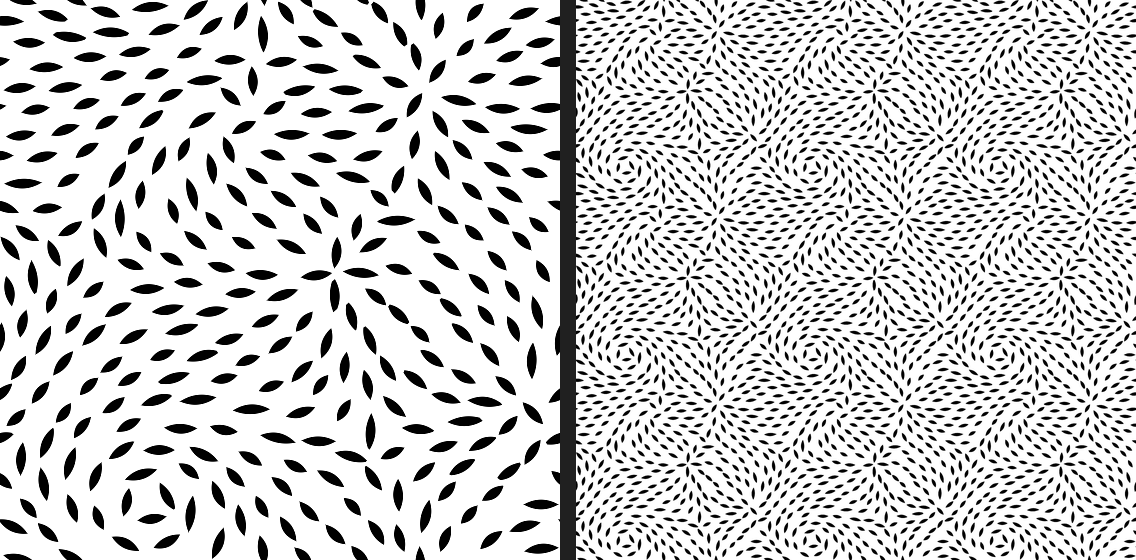
Left, the tile; right, the same tile 3 across and 3 down.
Write a Shadertoy shader that draws this pattern.

```glsl
// Black lens-shaped grains combed along a swirling flow on white, seamlessly tiling.

const vec3  PAPER = vec3(1.0);
const vec3  INK = vec3(0.0);
const vec2  GRID = vec2(12.0, 24.0);        // grains per tile; the row count must be even
const float JITTER = 0.022;                 // random offset, as part of the tile
const float WARP = 0.013;                   // slow bending of the rows
const vec2  SPACING = vec2(0.080, 0.044);   // wanted gap along and across the flow
const float RELAX = 0.40;                   // strength of the mutual push
const float MAX_PUSH = 0.015;
const float HALF_LENGTH = 0.0292;
const float HALF_WIDTH = 0.0087;
const vec2  LENGTH_RANGE = vec2(0.86, 1.14);
const vec2  SLANT_LENGTH = vec2(1.06, 0.85); // length on the axes and on the diagonals
const float SKEW = 0.22;                    // one flank may bulge more than the other
const float MARGIN = 0.0025;                // white gap kept at cell borders
const float SHARPNESS = 1.35;
const float TAU = 6.2831853;

// Flow centres: position, turn (0 = source, pi = sink, pi/2 = vortex), strength
const int CENTRES = 5;
const vec4 CENTRE[CENTRES] = vec4[CENTRES](
    vec4(0.755, 0.837, 0.00, 1.0),
    vec4(0.592, 0.512, 0.00, 1.0),
    vec4(0.931, 0.286, 3.14, 0.5),
    vec4(0.267, 0.095, 1.45, 2.0),
    vec4(0.417, 0.772, 3.69, 1.0));
const int VORTEX = 3;
const float VORTEX_TWIST = 2.6;             // the vortex spirals inward farther out

vec2 hash2(vec2 cell) {
    cell = mod(cell, GRID);
    return fract(sin(vec2(dot(cell, vec2(127.1, 311.7)),
                          dot(cell, vec2(269.5, 183.3)))) * 43758.5453);
}

// Unit flow direction; every centre fades out half a tile away, so it wraps
vec2 flowDirection(vec2 p) {
    vec2 flow = vec2(1e-5, 0.0);
    for (int i = 0; i < CENTRES; i++) {
        vec2 d = fract(p - CENTRE[i].xy + 0.5) - 0.5;
        vec2 fade = 1.0 - 4.0 * d * d;
        float turn = CENTRE[i].z + (i == VORTEX ? VORTEX_TWIST * length(d) : 0.0);
        vec2 turned = cos(turn) * d + sin(turn) * vec2(-d.y, d.x);
        flow += CENTRE[i].w * turned * fade.x * fade.y / max(dot(d, d), 1e-4);
    }
    return normalize(flow);
}

// Coordinates along and across a direction
vec2 toFrame(vec2 v, vec2 dir) {
    return vec2(dot(v, dir), dot(v, vec2(-dir.y, dir.x)));
}

float rowShift(float row) {
    return 0.5 * mod(row, 2.0);
}

// Jittered point of a staggered, gently bent grid
vec2 seedPoint(vec2 cell) {
    vec2 p = (cell + 0.5 + vec2(rowShift(cell.y), 0.0)) / GRID;
    p += WARP * sin(TAU * 2.0 * p.yx + vec2(1.0, 4.0));
    return p + JITTER * (hash2(cell) - 0.5);
}

// Seed pushed off its neighbours, farther along the flow than across it
vec2 grainCentre(vec2 cell) {
    vec2 seed = seedPoint(cell);
    vec2 dir = flowDirection(seed);
    vec2 push = vec2(0.0);
    for (int y = -2; y <= 2; y++)
    for (int x = -1; x <= 1; x++) {
        if (x == 0 && y == 0) continue;
        vec2 away = seed - seedPoint(cell + vec2(x, y));
        float gap = max(length(toFrame(away, dir) / SPACING), 0.2);
        push += away * max(1.0 / gap - 1.0, 0.0) * RELAX;
    }
    return seed + push * min(1.0, MAX_PUSH / max(length(push), 1e-5));
}

// Approximate distance to a lens with two parabolic flanks
float lensDistance(vec2 q, float halfLength, float skew) {
    float bulge = HALF_WIDTH * (1.0 + skew * sign(q.y));
    float t = q.x / halfLength;
    float slope = 2.0 * bulge * t / halfLength;
    return (abs(q.y) - bulge * (1.0 - t * t)) / sqrt(1.0 + slope * slope);
}

void mainImage(out vec4 fragColor, in vec2 fragCoord) {
    vec2 p = fragCoord / iResolution.xy;
    float pixel = 1.0 / min(iResolution.x, iResolution.y);

    // Nearest and second nearest grain centres, two candidates in each row
    vec2 nearest = vec2(9.0), second = vec2(9.0), nearestCell = vec2(0.0);
    float d1 = 1e3, d2 = 1e3;
    for (int y = -2; y <= 2; y++)
    for (int x = 0; x <= 1; x++) {
        float row = floor(p.y * GRID.y) + float(y);
        float column = floor(p.x * GRID.x - rowShift(row) - 0.5) + float(x);
        vec2 cell = vec2(column, row);
        vec2 centre = grainCentre(cell);
        float d = dot(p - centre, p - centre);
        if (d < d1) {
            d2 = d1; second = nearest;
            d1 = d; nearest = centre; nearestCell = cell;
        } else if (d < d2) {
            d2 = d; second = centre;
        }
    }

    // Lens along the flow, cut where it would reach into the next cell
    vec2 random = hash2(nearestCell + 7.0);
    vec2 dir = flowDirection(nearest);
    float slant = 2.0 * abs(dir.x * dir.y);
    float halfLength = HALF_LENGTH * mix(LENGTH_RANGE.x, LENGTH_RANGE.y, random.x)
                     * mix(SLANT_LENGTH.x, SLANT_LENGTH.y, slant);
    float grain = lensDistance(toFrame(p - nearest, dir), halfLength,
                               SKEW * (2.0 * random.y - 1.0));
    float border = (d2 - d1) / (2.0 * max(distance(nearest, second), 1e-4));
    float edge = max(grain, MARGIN - border);

    float coverage = clamp(0.5 - SHARPNESS * edge / pixel, 0.0, 1.0);
    fragColor = vec4(mix(PAPER, INK, coverage), 1.0);
}
```
